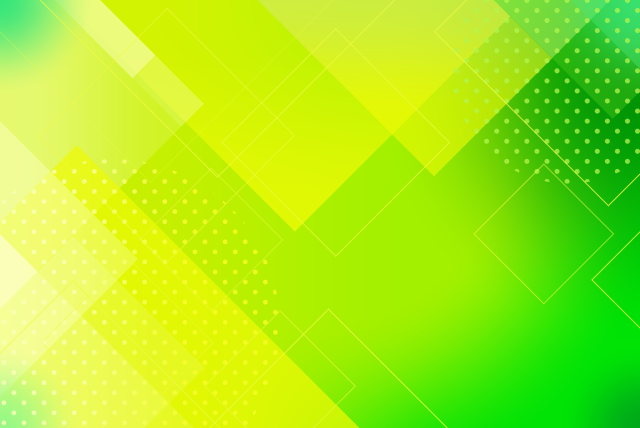
A Shadertoy shader for this background:

```glsl
// Lime and yellow backdrop of overlapping translucent diagonal panels,
// thin outlined diamonds and two round patches of dots. Panels are boxes in
// 45 degree axes (x + y, x - y), measured in canvas heights from the top left.

const float FAR = 4.0;
const vec3 LEMON = vec3(0.93, 0.98, 0.02);
const vec3 CREAM = vec3(0.98, 1.0, 0.72);
const vec3 MINT = vec3(0.22, 0.90, 0.48);
const vec3 LINE = vec3(0.93, 0.98, 0.25);

// Signed distance to a box in diagonal axes; lo and hi are its corners.
float diagonalBox(vec2 d, vec2 lo, vec2 hi) {
    vec2 q = abs(d - 0.5 * (lo + hi)) - 0.5 * (hi - lo);
    return max(q.x, q.y) * 0.7071;
}

float coverage(float dist, float aa) {
    return 1.0 - smoothstep(-0.5 * aa, 0.5 * aa, dist);
}

vec3 panel(vec3 col, vec2 d, vec2 lo, vec2 hi, vec3 tint, float alpha, float aa) {
    return mix(col, tint, alpha * coverage(diagonalBox(d, lo, hi), aa));
}

vec3 outline(vec3 col, vec2 d, vec2 lo, vec2 hi, float alpha, float aa) {
    float edge = abs(diagonalBox(d, lo, hi)) - 0.0011;
    return mix(col, LINE, alpha * coverage(edge, aa));
}

// Diagonal dot lattice clipped to a disc.
float dotPatch(vec2 p, vec2 d, vec2 centre, float radius, float dotSize, float aa) {
    const float STEP = 0.047;
    vec2 cell = mod(d - vec2(1.044, 0.008) + 0.5 * STEP, STEP) - 0.5 * STEP;
    float dots = coverage(length(cell) * 0.7071 - dotSize, aa);
    return dots * coverage(length(p - centre) - radius, aa);
}

float glow(vec2 p, vec2 centre, float radius) {
    return 1.0 - smoothstep(0.0, radius, length(p - centre));
}

vec3 baseGradient(vec2 p) {
    vec3 col = mix(vec3(0.78, 0.94, 0.0), vec3(0.64, 0.94, 0.0), smoothstep(0.3, 0.95, p.x));
    float green = smoothstep(0.35, 0.78, length(p - vec2(0.78, 0.39)));
    col = mix(col, vec3(0.0, 0.89, 0.02), green * smoothstep(0.5, 1.05, p.x));
    col = mix(col, vec3(0.0, 0.56, 0.02), 0.95 * glow(p, vec2(1.5, 0.2), 0.62));
    return mix(col, vec3(0.0, 0.66, 0.1), glow(p, vec2(1.5, 1.0), 0.2));
}

vec3 upperPanels(vec3 col, vec2 p, vec2 d, float aa) {
    float ripe = mix(0.3, 0.8, smoothstep(0.05, 0.5, p.y));
    col = panel(col, d, vec2(-FAR, 0.148), vec2(1.23, 0.602), LEMON, ripe, aa);
    // Valley of panels at the top centre
    vec3 soft = mix(vec3(0.83, 0.93, 0.28), LEMON, smoothstep(0.0, 0.28, p.y));
    col = panel(col, d, vec2(-FAR, 0.602), vec2(1.426, 1.154), soft, 0.62, aa);
    col = panel(col, d, vec2(-FAR, 0.602), vec2(1.23, 1.154), soft, 0.65, aa);
    // Green panels at the top right
    col = panel(col, d, vec2(-FAR, 1.154), vec2(1.426, FAR), vec3(0.65, 0.93, 0.35), 0.65, aa);
    col = panel(col, d, vec2(1.426, 1.154), vec2(1.709, FAR), vec3(0.3, 0.8, 0.1), 0.4, aa);
    col = panel(col, d, vec2(-FAR, 1.334), vec2(FAR), vec3(0.35, 0.9, 0.45), 0.4, aa);
    // Pale sheet and bars at the top left
    float pale = mix(0.6, 0.2, smoothstep(0.05, 0.4, p.x));
    col = panel(col, d, vec2(-FAR), vec2(0.719, 0.127), CREAM, pale, aa);
    col = panel(col, d, vec2(-FAR, 0.127), vec2(0.719, 0.234), CREAM, 0.34, aa);
    return panel(col, d, vec2(-FAR, 0.127), vec2(0.492, 0.234), CREAM, 0.5, aa);
}

vec3 lowerPanels(vec3 col, vec2 p, vec2 d, float aa) {
    col = panel(col, d, vec2(0.518, -FAR), vec2(FAR, -0.16), LEMON, 0.72, aa);
    float pale = mix(0.55, 0.25, smoothstep(0.0, 0.45, p.x));
    col = panel(col, d, vec2(-FAR), vec2(0.928, -0.283), CREAM, pale, aa);
    col = panel(col, d, vec2(0.723, -FAR), vec2(1.338, -0.381), CREAM, pale * 0.6, aa);
    col = panel(col, d, vec2(0.723, -FAR), vec2(FAR, -0.547), CREAM, pale * 0.7, aa);
    return panel(col, d, vec2(-FAR), vec2(0.723, -0.547), vec3(1.0, 1.0, 0.9), 0.6, aa);
}

vec3 diamonds(vec3 col, vec2 d, float aa) {
    col = outline(col, d, vec2(0.41, -0.229), vec2(1.004, 0.371), 0.6, aa);
    col = outline(col, d, vec2(-FAR, 0.094), vec2(0.922, FAR), 0.8, aa);
    col = outline(col, d, vec2(-FAR, -0.074), vec2(0.777, FAR), 0.3, aa);
    col = outline(col, d, vec2(0.852, 0.186), vec2(1.383, 0.717), 0.75, aa);
    col = outline(col, d, vec2(1.654, 0.561), vec2(1.98, 0.887), 0.6, aa);
    col = outline(col, d, vec2(1.09, 0.941), vec2(1.902, FAR), 0.85, aa);
    col = outline(col, d, vec2(2.037, 0.729), vec2(FAR), 0.8, aa);
    col = outline(col, d, vec2(1.49, -FAR), vec2(FAR, 0.045), 0.85, aa);
    col = outline(col, d, vec2(1.381, -0.424), vec2(1.732, -0.072), 0.6, aa);
    col = outline(col, d, vec2(0.887, -0.232), vec2(1.221, 0.1), 0.5, aa);
    col = outline(col, d, vec2(0.826, -FAR), vec2(FAR, -0.486), 0.7, aa);
    return outline(col, d, vec2(0.898, -0.703), vec2(1.299, -0.303), 0.5, aa);
}

void mainImage(out vec4 fragColor, in vec2 fragCoord) {
    float aa = 1.3 / iResolution.y;
    vec2 p = vec2(fragCoord.x, iResolution.y - fragCoord.y) / iResolution.y;
    vec2 d = vec2(p.x + p.y, p.x - p.y);

    vec3 col = baseGradient(p);
    col = upperPanels(col, p, d, aa);
    col = lowerPanels(col, p, d, aa);

    // Coloured light in the corners
    col = mix(col, MINT, glow(p, vec2(0.0), 0.23));
    col = mix(col, MINT, 0.8 * glow(p, vec2(1.5, 0.0), 0.24));
    col = mix(col, vec3(0.5, 0.97, 0.55), 0.8 * glow(p, vec2(0.0, 1.0), 0.2));

    // Dots and outlines
    vec3 leftDot = mix(CREAM, vec3(0.97, 0.99, 0.15), smoothstep(0.1, 0.5, p.x));
    col = mix(col, leftDot, 0.8 * dotPatch(p, d, vec2(0.264, 0.762), 0.39, 0.0055, aa));
    col = mix(col, vec3(0.7, 0.96, 0.3), 0.75 * dotPatch(p, d, vec2(1.328, 0.156), 0.273, 0.0058, aa));
    col = diamonds(col, d, aa);
    fragColor = vec4(col, 1.0);
}
```
